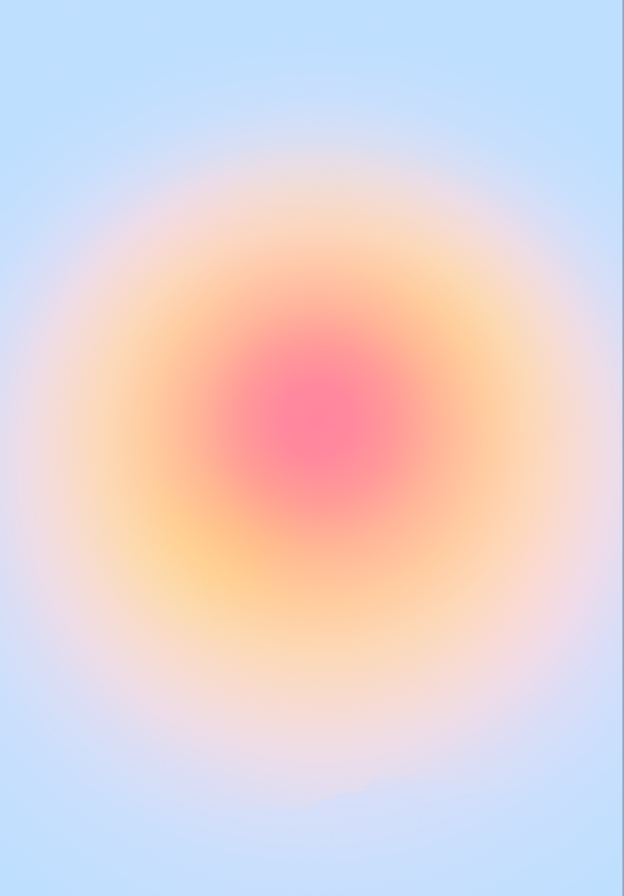
Give the GLSL for this background, as a Shadertoy shader.

```glsl
// A soft sunset-like glow: a pink core melts through peach and cream into pale blue.
// Rings sink as they widen, a colour ramp paints them, and broad tints warm or
// cool single regions; a faint ragged fold and a thin right border finish it.

const int STOPS = 11;
const float RING_RADIUS[STOPS] = float[](
    0.0, 0.04, 0.09, 0.135, 0.19, 0.24, 0.285, 0.33, 0.37, 0.43, 0.52);
const vec3 RING_COLOR[STOPS] = vec3[](
    vec3(1.0, 0.52, 0.62), vec3(1.0, 0.535, 0.62), vec3(1.0, 0.61, 0.60),
    vec3(1.0, 0.71, 0.60), vec3(1.0, 0.80, 0.63), vec3(0.99, 0.85, 0.72),
    vec3(0.97, 0.86, 0.82), vec3(0.93, 0.865, 0.91), vec3(0.86, 0.87, 0.96),
    vec3(0.79, 0.875, 0.99), vec3(0.75, 0.875, 1.0));

const vec2 CORE = vec2(0.508, 0.531);
const vec3 BORDER_COLOR = vec3(0.57, 0.64, 0.73);

float hash(vec2 p) {
    return fract(sin(dot(p, vec2(127.1, 311.7))) * 43758.5453);
}

float noise(vec2 p) {
    vec2 cell = floor(p);
    vec2 f = fract(p);
    f = f * f * (3.0 - 2.0 * f);
    float low = mix(hash(cell), hash(cell + vec2(1.0, 0.0)), f.x);
    float high = mix(hash(cell + vec2(0.0, 1.0)), hash(cell + 1.0), f.x);
    return mix(low, high, f.y);
}

// Gaussian spot of the given half-widths
float spot(vec2 p, vec2 center, vec2 size) {
    vec2 q = (p - center) / size;
    return exp(-dot(q, q));
}

// Radius of the ring through p; each ring's center drops by sink * radius^2
float sinkingRadius(vec2 p, float sink) {
    float radius = length(p);
    for (int i = 0; i < 6; i++) {
        float r = min(radius, 0.5);
        radius = length(p + vec2(0.0, sink * r * r));
    }
    return radius;
}

vec3 glowRamp(float radius) {
    vec3 color = RING_COLOR[0];
    for (int i = 1; i < STOPS; i++) {
        float t = clamp((radius - RING_RADIUS[i - 1])
            / (RING_RADIUS[i] - RING_RADIUS[i - 1]), 0.0, 1.0);
        color = mix(color, RING_COLOR[i], t);
    }
    return color;
}

// Signed mask, positive above a rising uneven edge
float foldMask(vec2 p, float softness) {
    float rise = 0.016 * smoothstep(-0.03, 0.04, p.x)
               + 0.018 * smoothstep(0.045, 0.065, p.x)
               - 0.012 * smoothstep(0.10, 0.20, p.x);
    float ragged = 0.006 * (noise(p * 70.0) - 0.5);
    float edge = -0.432 + rise + ragged;
    float side = smoothstep(-softness, softness, p.y - edge) - 0.5;
    return side * spot(p, vec2(0.04, -0.42), vec2(0.12, 0.035));
}

void mainImage(out vec4 fragColor, in vec2 fragCoord) {
    vec2 uv = fragCoord / iResolution.xy;
    vec2 p = (fragCoord - CORE * iResolution.xy) / iResolution.y;

    vec3 color = glowRamp(sinkingRadius(p, 0.39));

    // Regional tints: gold below left and at right, rose above, grey at the top
    color += vec3(0.0, 0.02, -0.06) * spot(p, vec2(-0.11, -0.14), vec2(0.10, 0.08));
    color += vec3(0.0, 0.005, -0.025) * spot(p, vec2(0.16, 0.11), vec2(0.09));
    color += vec3(0.0, -0.01, 0.04) * spot(p, vec2(-0.04, 0.19), vec2(0.13, 0.06));
    color += vec3(-0.02, 0.005, -0.01) * spot(p, vec2(0.01, 0.28), vec2(0.16, 0.05));
    color += vec3(0.01, -0.005, 0.01) * spot(p, vec2(0.25, -0.18), vec2(0.10, 0.14));

    // Faint fold near the bottom
    color += vec3(0.035, 0.0, -0.025) * foldMask(p, max(0.001, 0.75 / iResolution.y));

    // Thin border on the right
    color = mix(color, BORDER_COLOR, smoothstep(0.9965, 0.9985, uv.x));

    // Fine dither against banding
    color += (hash(floor(uv * 512.0)) - 0.5) / 255.0;
    fragColor = vec4(clamp(color, 0.0, 1.0), 1.0);
}
```
